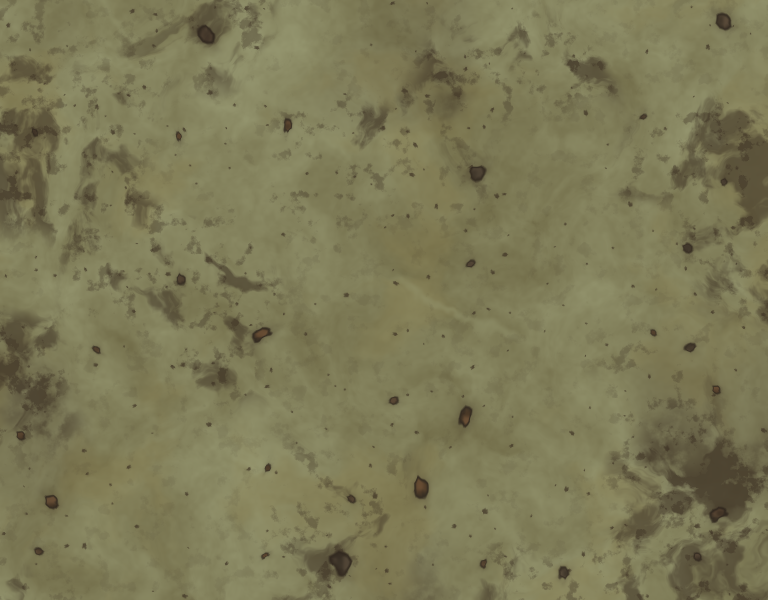
Give the GLSL for this texture, as a WebGL 2 fragment shader.

```glsl
#version 300 es
precision highp float;

uniform vec2 u_resolution;
out vec4 fragColor;

const vec3 SHADE = vec3(0.445, 0.425, 0.285);
const vec3 PALE = vec3(0.575, 0.578, 0.428);
const vec3 OCHRE = vec3(0.530, 0.495, 0.320);
const vec3 STAIN = vec3(0.245, 0.200, 0.145);
const vec3 GRAIN_RIM = vec3(0.175, 0.140, 0.110);
const vec3 GRAIN_BROWN = vec3(0.370, 0.260, 0.170);
const vec3 GRAIN_GREY = vec3(0.270, 0.225, 0.180);

// Integer hash: three values in 0..1 per lattice cell
vec3 hash3(vec2 cell, float seed) {
    uvec3 v = uvec3(ivec3(vec3(cell, seed))) * 1664525u + 1013904223u;
    v.x += v.y * v.z; v.y += v.z * v.x; v.z += v.x * v.y;
    v ^= v >> 16u;
    v.x += v.y * v.z; v.y += v.z * v.x; v.z += v.x * v.y;
    return vec3(v >> 8u) / 16777216.0;
}

mat2 rotation(float angle) {
    float c = cos(angle), s = sin(angle);
    return mat2(c, s, -s, c);
}

float noise(vec2 p, float seed) {
    vec2 i = floor(p), f = fract(p);
    f = f * f * f * (f * (f * 6.0 - 15.0) + 10.0);
    float low = mix(hash3(i, seed).x, hash3(i + vec2(1, 0), seed).x, f.x);
    float high = mix(hash3(i + vec2(0, 1), seed).x, hash3(i + vec2(1, 1), seed).x, f.x);
    return mix(low, high, f.y);
}

float fbm(vec2 p, float seed) {
    float sum = 0.0, weight = 0.5, total = 0.0;
    mat2 turn = rotation(0.65) * 2.03;
    for (int i = 0; i < 5; i++) {
        sum += weight * noise(p, seed + float(i));
        total += weight;
        weight *= 0.53;
        p = turn * p;
    }
    return sum / total;
}

// Thin line along the middle level of a noise field
float ridge(vec2 p, float width, float seed) {
    return 1.0 - smoothstep(0.0, width, abs(noise(p, seed) - 0.5));
}

// Scattered angular grains: coverage, core, halo and tint
vec4 grains(vec2 p, float cells, float density, vec2 radii, float blur, float seed) {
    vec4 result = vec4(0.0);
    vec2 home = floor(p * cells);
    for (int y = -1; y <= 1; y++)
    for (int x = -1; x <= 1; x++) {
        vec2 cell = home + vec2(x, y);
        vec3 place = hash3(cell, seed);
        vec3 form = hash3(cell, seed + 1.0);
        if (place.z > density) continue;
        float radius = mix(radii.x, radii.y, form.x * form.x);
        vec2 q = p - (cell + 0.15 + 0.7 * place.xy) / cells;
        q = rotation(form.y * 6.283) * q;
        q.x *= mix(1.0, 1.9, form.z);
        q += radius * 0.7 * (vec2(noise(q / radius, seed + 2.0 + floor(form.y * 50.0)),
                                  noise(q / radius, seed + 60.0)) - 0.5);
        vec2 a = abs(q);
        float d = max(max(a.x, a.y), 0.74 * (a.x + a.y) + 0.15 * q.y) - radius;
        float cover = 1.0 - smoothstep(-blur, blur, d);
        float core = 1.0 - smoothstep(-0.55 * radius, -0.1 * radius, d);
        float halo = exp(-max(d, 0.0) / (0.6 * radius));
        if (cover > result.x) result.w = form.z;
        result.xyz = max(result.xyz, vec3(cover, core, halo));
    }
    return result;
}

void main() {
    vec2 p = gl_FragCoord.xy / u_resolution.y;
    float pixel = 1.0 / u_resolution.y;
    vec2 warp = vec2(fbm(p * 5.0, 10.0), fbm(p * 5.0, 20.0)) - 0.5;
    vec2 w = p + 0.16 * warp;

    // Cloudy ground with ochre patches and pale wisps
    float cloud = 0.56 + 1.05 * (fbm(w * 5.0, 30.0) - 0.5) + 0.75 * (fbm(w * 19.0, 40.0) - 0.5);
    cloud += 0.12 * (noise(p * 110.0, 50.0) - 0.5);
    vec3 color = mix(SHADE, PALE, clamp(cloud, 0.0, 1.15));
    color = mix(color, OCHRE, 0.45 * smoothstep(0.5, 0.72, fbm(w * 6.0, 60.0)));
    vec2 slanted = rotation(0.6) * w;
    float wisp = ridge(slanted * vec2(3.0, 8.0), 0.13, 70.0) * smoothstep(0.48, 0.7, fbm(p * 6.0, 75.0));
    color = mix(color, PALE, 0.5 * wisp);

    // Broken veins falling toward the lower right
    vec2 along = rotation(0.42) * w;
    float breakup = smoothstep(0.34, 0.66, fbm(p * 24.0, 80.0));
    float reach = smoothstep(0.46, 0.72, noise(p * 3.2, 90.0) + 0.10 - 0.09 * p.x);
    float vein = ridge(along * vec2(4.2, 1.7), 0.09, 100.0);
    float smudge = ridge(along * vec2(4.2, 1.7), 0.28, 100.0);
    float stain = reach * (0.62 * vein * breakup + 0.20 * smudge);

    // Clustered mineral stains
    float cluster = smoothstep(0.42, 0.72, noise(w * 5.5, 110.0));
    float blot = smoothstep(0.52, 0.73, fbm(w * 17.0, 120.0));
    float fleck = smoothstep(0.58, 0.76, fbm(p * 46.0, 130.0));
    stain += cluster * (0.58 * blot + 0.28 * fleck) + 0.10 * fleck;
    color = mix(color, STAIN, min(stain, 0.78));

    // Fine specks, then larger grains with dark rims
    vec4 speck = grains(p, 30.0, 0.22, vec2(0.0013, 0.0048), 0.0012 + 0.5 * pixel, 140.0);
    color = mix(color, STAIN, 0.10 * speck.z + 0.62 * speck.x);
    vec4 grain = grains(p, 8.0, 0.36, vec2(0.006, 0.019), 0.0018 + 0.5 * pixel, 260.0);
    vec3 body = mix(GRAIN_GREY, GRAIN_BROWN, smoothstep(0.35, 0.75, grain.w));
    body *= 0.75 + 0.5 * noise(p * 90.0, 390.0);
    color = mix(color, STAIN, 0.28 * grain.z);
    color = mix(color, mix(GRAIN_RIM, body, 0.85 * grain.y), 0.86 * grain.x);

    fragColor = vec4(color, 1.0);
}
```
